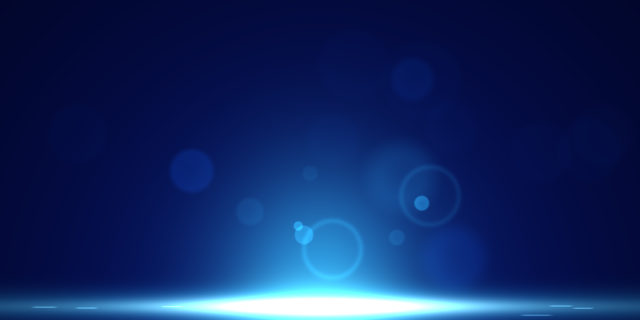
Give the GLSL for this background, as a Shadertoy shader.

```glsl
// Deep blue stage backdrop with a glowing horizon, lens discs and light dashes.

float hash(float n) {
    return fract(sin(n * 127.1) * 4375.85);
}

// Bell curve: 1 at zero, fading with distance in units of the width
float bell(float d, float width) {
    return exp(-d * d / (width * width));
}

// Filled disc, a little brighter towards its rim
float disc(vec2 p, vec2 centre, float radius, float blur) {
    float d = length(p - centre);
    float fill = 1.0 - smoothstep(radius - blur, radius + blur, d);
    return fill * (0.75 + 0.25 * min(d / radius, 1.0));
}

// Thin bright rim around a faint fill
float ring(vec2 p, vec2 centre, float radius) {
    float d = length(p - centre);
    float fill = 1.0 - smoothstep(radius - 0.01, radius + 0.01, d);
    return bell(d - radius + 0.006, 0.009) + 0.25 * fill;
}

// Blue dome of light that rises from the horizon
vec3 backdrop(vec2 q) {
    float d = length(q);
    vec3 col = mix(vec3(0.005, 0.018, 0.15), vec3(0.025, 0.085, 0.42), bell(d, 0.91));
    float dome = bell(length(q * vec2(1.2, 1.0)), 0.39);
    return col + vec3(0.17, 0.57, 0.50) * dome * mix(0.8, 1.0, bell(q.x, 0.3));
}

vec3 lensDiscs(vec2 p) {
    vec3 teal = vec3(0.10, 0.42, 0.45);
    vec3 blue = vec3(0.02, 0.14, 0.32);
    vec3 col = vec3(0.0);

    // Large soft discs
    col += blue * 0.40 * disc(p, vec2(-0.401, 0.466), 0.067, 0.012);
    col += teal * 0.22 * disc(p, vec2(0.255, 0.448), 0.100, 0.045);
    col += blue * 0.30 * disc(p, vec2(0.420, 0.193), 0.095, 0.035);
    col += blue * 0.22 * disc(p, vec2(0.289, 0.753), 0.065, 0.015);

    // Small clear discs
    col += teal * 0.60 * disc(p, vec2(0.318, 0.365), 0.023, 0.004);
    col += teal * 0.55 * disc(p, vec2(-0.068, 0.294), 0.014, 0.004);
    col += teal * 0.38 * disc(p, vec2(-0.050, 0.266), 0.029, 0.004);
    col += teal * 0.18 * disc(p, vec2(0.240, 0.258), 0.024, 0.006);
    col += teal * 0.12 * disc(p, vec2(-0.219, 0.339), 0.042, 0.008);
    col += teal * 0.10 * disc(p, vec2(-0.031, 0.458), 0.023, 0.006);

    // Rings
    col += teal * 0.20 * ring(p, vec2(0.039, 0.221), 0.095);
    col += teal * 0.15 * ring(p, vec2(0.344, 0.388), 0.096);

    // Barely visible scattered discs
    for (float i = 1.0; i < 9.0; i++) {
        vec2 centre = vec2(2.0 * hash(i) - 1.0, 0.25 + 0.75 * hash(i + 20.0));
        col += blue * 0.06 * disc(p, centre, 0.07 + 0.06 * hash(i + 40.0), 0.015);
    }
    return col;
}

// Wide cyan band with a white-hot core
vec3 horizonGlow(vec2 q) {
    float spread = 0.35 + 0.65 * bell(q.x, 0.65);
    vec3 col = vec3(0.10, 0.45, 0.45) * bell(q.y, 0.048) * spread;
    col += vec3(0.30, 0.42, 0.36) * bell(q.y, 0.020) * bell(q.x, 0.80);
    col += vec3(1.10, 0.85, 0.60) * bell(length(q / vec2(0.36, 0.027)), 1.0);
    col += vec3(0.20, 0.28, 0.20) * bell(length(q / vec2(0.24, 0.085)), 1.0);
    return col;
}

// Short glints on the floor, on alternating sides of the core
float floorDashes(vec2 p, float pixel) {
    float light = 0.0;
    for (float i = 0.0; i < 6.0; i++) {
        float side = mod(i, 2.0) * 2.0 - 1.0;
        vec2 centre = vec2(side * (0.4 + 0.5 * hash(i + 3.0)), 0.01 + 0.05 * hash(i + 9.0));
        vec2 d = abs(p - centre);
        float halfLength = 0.03 + 0.03 * hash(i + 15.0);
        light += bell(d.y, max(0.0015, 0.6 * pixel))
               * (1.0 - smoothstep(0.5 * halfLength, halfLength, d.x));
    }
    return light;
}

void mainImage(out vec4 fragColor, in vec2 fragCoord) {
    // Height runs from 0 to 1, x is zero at the middle
    vec2 p = fragCoord / iResolution.y;
    p.x -= 0.5 * iResolution.x / iResolution.y;
    vec2 q = p - vec2(0.0, 0.042);

    vec3 col = backdrop(q) + lensDiscs(p) + horizonGlow(q);
    col += vec3(0.20, 0.30, 0.30) * floorDashes(p, 1.0 / iResolution.y);

    fragColor = vec4(clamp(col, 0.0, 1.0), 1.0);
}
```
